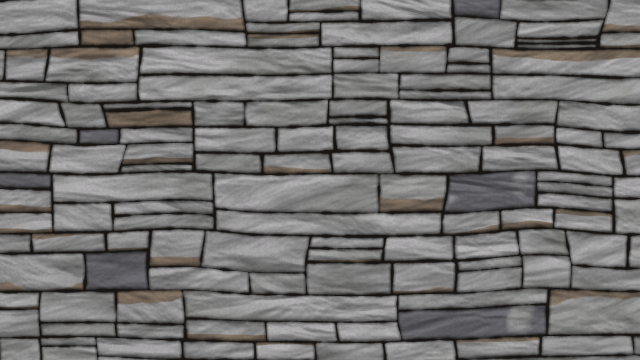
Reproduce this texture procedurally as a Shadertoy shader.

```glsl
// Dry-stacked ledgestone wall: long weathered grey slabs with dark open joints.

// Layout, in units of the canvas height
const float COURSE_HEIGHT = 0.167;
const float BLOCK_WIDTH = 0.52;
const float LINE_JITTER = 0.4;      // share of a cell by which its edge may move
const float MAX_STONE_HEIGHT = 0.11;
const float MAX_STONE_WIDTH = 0.29;
const float MIN_SPLIT_HEIGHT = 0.07;
const int SPLITS = 4;
const vec2 WARP = vec2(0.035, 0.026);
const float MIN_GAP = 0.0012;
const float MAX_GAP = 0.0038;
const float CORNER = 0.007;
const float EDGE_ROUGHNESS = 0.009;

// Surface
const vec2 RELIEF_SCALE = vec2(8.0, 25.0);
const float RELIEF_STEP = 0.004;
const float RELIEF_STRENGTH = 1.5;
const float GRAIN = 0.07;
const float STAINED_SHARE = 0.26;
const float TAN_SHARE = 0.04;
const float SLATE_SHARE = 0.05;

const vec3 PALE = vec3(0.59, 0.585, 0.59);
const vec3 GREY = vec3(0.50, 0.50, 0.495);
const vec3 TAN = vec3(0.45, 0.385, 0.32);
const vec3 SLATE = vec3(0.36, 0.36, 0.38);
const vec3 JOINT = vec3(0.09, 0.08, 0.07);

struct Stone { vec2 lo; vec2 hi; vec2 id; };

float hash(vec2 p) {
    return fract(sin(dot(p, vec2(127.1, 311.7))) * 43758.5453);
}

float noise(vec2 p) {
    vec2 i = floor(p), f = fract(p);
    f = f * f * (3.0 - 2.0 * f);
    return mix(mix(hash(i), hash(i + vec2(1, 0)), f.x),
               mix(hash(i + vec2(0, 1)), hash(i + 1.0), f.x), f.y);
}

float fbm(vec2 p) {
    float sum = 0.0, amplitude = 0.5;
    for (int k = 0; k < 5; k++) {
        sum += amplitude * noise(p);
        p = mat2(1.6, 0.9, -0.9, 1.6) * p + 7.3;
        amplitude *= 0.5;
    }
    return sum;
}

// Jittered 1D grid: lower edge, upper edge and index of the cell holding x
vec3 jitteredCell(float x, float seed) {
    float i = floor(x);
    if (x < i + LINE_JITTER * hash(vec2(i, seed))) i -= 1.0;
    return vec3(i + LINE_JITTER * hash(vec2(i, seed)),
                i + 1.0 + LINE_JITTER * hash(vec2(i + 1.0, seed)), i);
}

// Courses hold blocks, and blocks are split at random into stones
Stone findStone(vec2 p) {
    vec3 course = jitteredCell(p.y / COURSE_HEIGHT, 4.7);
    float shift = hash(vec2(course.z, 9.2));
    vec3 block = jitteredCell(p.x / BLOCK_WIDTH + shift, course.z + 20.0);
    Stone s;
    s.lo = vec2((block.x - shift) * BLOCK_WIDTH, course.x * COURSE_HEIGHT);
    s.hi = vec2((block.y - shift) * BLOCK_WIDTH, course.y * COURSE_HEIGHT);
    s.id = vec2(block.z, course.z) + 31.0;
    for (int k = 0; k < SPLITS; k++) {
        vec2 size = s.hi - s.lo;
        bool tall = size.y > MAX_STONE_HEIGHT;
        bool wide = !tall && size.x > MAX_STONE_WIDTH;
        float chance = tall ? 0.9 : wide ? 0.75 : size.y > MIN_SPLIT_HEIGHT ? 0.2 : 0.0;
        if (hash(s.id + 0.3) > chance) break;
        vec2 cut = mix(s.lo, s.hi, mix(0.28, 0.72, hash(s.id + 1.9)));
        bool upper = wide ? p.x > cut.x : p.y > cut.y;
        if (wide) { if (upper) s.lo.x = cut.x; else s.hi.x = cut.x; }
        else { if (upper) s.lo.y = cut.y; else s.hi.y = cut.y; }
        float side = upper ? 2.3 : 5.1;
        s.id = 90.0 * vec2(hash(s.id + side), hash(s.id + side + 3.7));
    }
    return s;
}

// Layered, chipped rock face
float relief(vec2 p, vec2 id) {
    p.y += (hash(id + 2.2) - 0.5) * 0.4 * p.x;
    vec2 q = p * RELIEF_SCALE + id;
    return fbm(q + 1.2 * noise(q * 0.6));
}

void mainImage(out vec4 fragColor, in vec2 fragCoord) {
    float pixel = 1.0 / iResolution.y;
    vec2 uv = fragCoord * pixel;

    // Bent joints and slanted ends
    vec2 p = uv + WARP * (vec2(noise(uv * vec2(5, 8)), noise(uv * vec2(4, 3) + 40.0)) - 0.5);
    Stone s = findStone(p);
    vec2 size = s.hi - s.lo;

    // Rounded slab with a rough outline
    float gap = mix(MIN_GAP, MAX_GAP, hash(s.id + 6.1));
    vec2 q = abs(p - 0.5 * (s.lo + s.hi)) - 0.5 * size + gap + CORNER;
    float d = length(max(q, 0.0)) + min(max(q.x, q.y), 0.0) - CORNER;
    d += EDGE_ROUGHNESS * (fbm(uv * 32.0) - 0.48);

    // Stone colour, with stained or split bands along one edge
    float kind = hash(s.id + 8.4);
    vec3 color = mix(GREY, PALE, smoothstep(0.25, 0.6, fbm(uv * vec2(6, 11) + s.id)));
    color *= mix(0.93, 1.04, hash(s.id + 4.6));
    float v = (p.y - s.lo.y) / size.y;
    if (hash(s.id + 7.5) < 0.35) v = 1.0 - v;
    float band = v + 0.12 - 0.75 * fbm(uv * vec2(6, 12) + s.id.yx);
    float stain = (1.0 - smoothstep(-0.04, 0.04, band)) * step(kind, STAINED_SHARE);
    stain = max(stain, step(1.0 - TAN_SHARE, kind));
    color = mix(color, TAN * mix(0.8, 1.15, fbm(uv * 18.0)), 0.85 * stain);
    float slate = step(abs(kind - 0.6), 0.5 * SLATE_SHARE);
    color = mix(color, SLATE, slate * smoothstep(0.2, 0.4, fbm(uv * 9.0)));

    // Light from above, fine grain, and shade towards the joints
    vec2 up = vec2(0, RELIEF_STEP);
    float slope = relief(uv - up, s.id) - relief(uv + up, s.id);
    color *= 1.0 + RELIEF_STRENGTH * clamp(slope, -0.2, 0.1);
    color *= 1.0 + GRAIN * (noise(uv * 230.0) - 0.5);
    color *= mix(0.68, 1.0, smoothstep(0.0, 0.009, -d));
    color *= mix(0.78, 1.0, smoothstep(0.0, 0.02, p.y - s.lo.y));

    color = mix(color, JOINT, smoothstep(-pixel, pixel, d));
    fragColor = vec4(color, 1.0);
}
```
